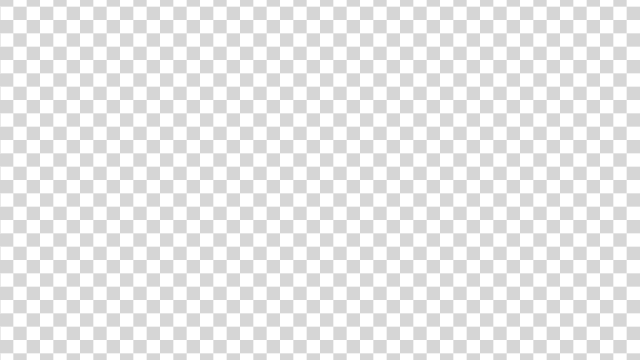
Give the GLSL for this pattern, as a Shadertoy shader.

```glsl
// Flat checkerboard of pale grey and white squares, with half rows at top and bottom.

const float CELLS_DOWN = 27.0;              // cell heights per canvas height
const vec2 GRID_SHIFT = vec2(0.0, 0.5);     // grid offset, in cells
const vec3 WHITE = vec3(1.0);
const vec3 GREY = vec3(0.84);
const vec3 EDGE_TINT = vec3(0.90);          // faint hairline on the left border
const float EDGE_WIDTH = 0.0023;            // in canvas heights

// Square wave of period two cells, smoothed over one pixel: +1 on even cells, -1 on odd.
vec2 squareWave(vec2 cell, float pixel) {
    vec2 signedDistance = abs(mod(cell - 0.5, 2.0) - 1.0) - 0.5;
    return clamp(2.0 * signedDistance / pixel, -1.0, 1.0);
}

void mainImage(out vec4 fragColor, in vec2 fragCoord) {
    vec2 position = fragCoord / iResolution.y;
    float pixel = 1.0 / iResolution.y;

    // Checkerboard: the product of the two waves gives the cell parity
    vec2 wave = squareWave(position * CELLS_DOWN + GRID_SHIFT, pixel * CELLS_DOWN);
    float whiteness = 0.5 + 0.5 * wave.x * wave.y;
    vec3 color = mix(GREY, WHITE, whiteness);

    // Left border hairline, visible only over the white cells
    float edge = clamp((EDGE_WIDTH - position.x) / pixel + 0.5, 0.0, 1.0);
    color = mix(color, min(color, EDGE_TINT), edge);

    fragColor = vec4(color, 1.0);
}
```
